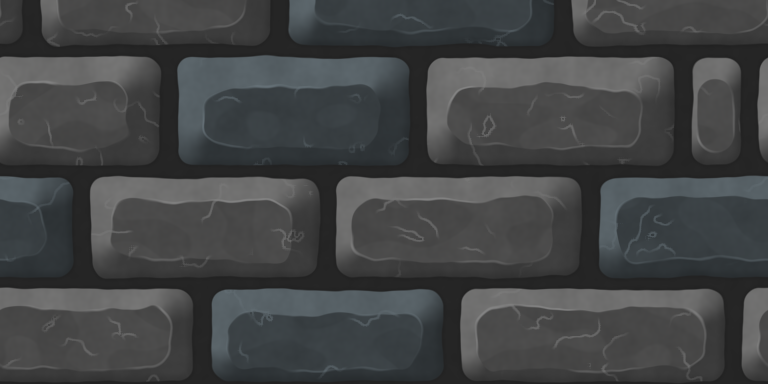
Reproduce this texture procedurally as a Shadertoy shader.

```glsl
const int ROWS = 4;
const float PERIOD = 2.0;                 // wall width, in canvas heights
const float ROW_EDGE[5] = float[5](-0.010, 0.262, 0.554, 0.867, 1.160);
// Joint positions per row, bottom row first; a repeated value means three bricks
const vec4 JOINTS[ROWS] = vec4[ROWS](
    vec4(0.526, 1.177, 1.909, 0.526),
    vec4(0.214, 0.854, 1.536, 0.214),
    vec4(0.438, 1.091, 1.779, 1.951),
    vec4(0.083, 0.727, 1.469, 0.083));
const ivec4 BLUE_BRICK = ivec4(0, 2, 0, 1);

const vec2 HALF_GAP = vec2(0.024, 0.016);
const float BRICK_RADIUS = 0.042;
const float FACE_RADIUS = 0.055;
const vec4 BEVEL = vec4(0.050, 0.040, 0.068, 0.064);  // left, bottom, right, top
const float EDGE_WIDTH = 0.0028;
const float CRACK_WIDTH = 0.0017;
const vec2 LIGHT_DIR = vec2(-0.6, 0.8);

const vec3 MORTAR = vec3(0.145);
const vec3 FACE = vec3(0.285, 0.284, 0.283);
const vec3 BEVEL_LIT = vec3(0.435, 0.434, 0.432);
const vec3 BEVEL_DARK = vec3(0.232);
const vec3 EDGE_COLOR = vec3(0.54);
const vec3 BLUE_TINT = vec3(0.79, 0.88, 0.93);

vec2 hash2(vec2 p) {
    vec3 h = fract(p.xyx * vec3(0.1031, 0.1030, 0.0973));
    h += dot(h, h.yzx + 33.33);
    return fract((h.xx + h.yz) * h.zy);
}

// Gradient noise, roughly -0.7 to 0.7
float corner(vec2 cell, vec2 f, vec2 o) {
    float a = 6.2832 * hash2(cell + o).x;
    return dot(vec2(cos(a), sin(a)), f - o);
}

float noise(vec2 p) {
    vec2 i = floor(p), f = p - i;
    vec2 u = f * f * f * (f * (f * 6.0 - 15.0) + 10.0);
    return mix(mix(corner(i, f, vec2(0, 0)), corner(i, f, vec2(1, 0)), u.x),
               mix(corner(i, f, vec2(0, 1)), corner(i, f, vec2(1, 1)), u.x), u.y);
}

float fbm(vec2 p) {
    return noise(p) + 0.5 * noise(p * 2.1 + 7.3) + 0.25 * noise(p * 4.3 + 3.1);
}

vec2 warp(vec2 p) {
    return vec2(fbm(p), fbm(p + 31.7));
}

// Rounded box: xy = outward normal, z = signed distance
vec3 roundBox(vec2 p, vec2 halfSize, float radius) {
    radius = min(radius, min(halfSize.x, halfSize.y));
    vec2 core = halfSize - radius;
    vec2 v = p - clamp(p, -core, core);
    float len = length(v);
    return vec3(v / max(len, 1e-5), len - radius);
}

// Thin line along the zero contour of a field
float contour(float field, float width, float px) {
    float d = abs(field) * px / max(fwidth(field), 1e-5);
    return 1.0 - smoothstep(width - 0.5 * px, width + px, d);
}

void mainImage(out vec4 fragColor, in vec2 fragCoord) {
    vec2 p = fragCoord / iResolution.y;
    float px = 1.0 / iResolution.y;

    // Find the row, then the joints on either side
    int row = 0;
    for (int i = 1; i < ROWS; i++) if (p.y > ROW_EDGE[i]) row = i;
    float toLeft = PERIOD, toRight = PERIOD;
    int id = 0;
    for (int i = 0; i < 4; i++) {
        float d = mod(p.x - JOINTS[row][i], PERIOD);
        if (d < toLeft) { toLeft = d; id = i; }
        toRight = min(toRight, PERIOD - d);
    }
    vec2 cell = vec2(toLeft + toRight, ROW_EDGE[row + 1] - ROW_EDGE[row]);
    vec2 q = vec2(toLeft, p.y - ROW_EDGE[row]) - 0.5 * cell;
    vec2 halfSize = 0.5 * cell - HALF_GAP;
    vec2 rnd = hash2(vec2(id, row) + 5.0);
    vec2 s = q + floor(rnd * 40.0) + 0.37;       // noise domain of this brick

    // Worn outline and the recessed front face
    vec3 brick = roundBox(q + 0.008 * warp(s * 6.0), halfSize, BRICK_RADIUS);
    vec4 bevel = BEVEL * mix(vec4(0.75), vec4(1.25), rnd.xyyx);
    bevel.xz *= min(1.0, halfSize.x * 5.0);
    vec2 faceHalf = halfSize - 0.5 * (bevel.xy + bevel.zw);
    vec2 faceCenter = 0.5 * (bevel.xy - bevel.zw);
    vec2 faceWarp = 0.022 * warp(s * 5.0 + 11.0) * min(1.0, halfSize.x * 5.0);
    vec3 face = roundBox(q - faceCenter + faceWarp, faceHalf, FACE_RADIUS);

    // Bevel lit from the upper left, flat face with soft worn patches
    float lit = smoothstep(-0.45, 0.65, dot(face.xy, LIGHT_DIR));
    vec3 bevelColor = mix(BEVEL_DARK, BEVEL_LIT, lit);
    bevelColor *= 1.0 - 0.12 * smoothstep(-0.025, 0.0, brick.z) * (1.0 - lit);
    bevelColor *= 1.0 + 0.10 * fbm(s * vec2(9.0, 7.0));
    float patches = smoothstep(-0.04, 0.04, noise(s * vec2(6.0, 9.0) + 23.0));
    vec3 faceColor = FACE * (0.97 + 0.06 * patches + 0.07 * fbm(s * 12.0));
    float onFace = 1.0 - smoothstep(-px, px, face.z);
    vec3 stone = mix(bevelColor, faceColor, onFace);

    // Chipped highlights on the face rim
    float rim = 1.0 - smoothstep(EDGE_WIDTH - px, EDGE_WIDTH + px, abs(face.z));
    float rimWear = smoothstep(-0.15, 0.3, noise(s * 8.0 + 3.0));
    stone = mix(stone, EDGE_COLOR, rim * rimWear * mix(0.35, 0.8, lit));

    // Broken hairline cracks, fainter on the bevel
    float veins = noise(s * vec2(5.0, 7.0) + 0.5 * warp(s * 9.0) + 47.0);
    float veinMask = smoothstep(0.0, 0.2, noise(s * 7.0 + 61.0));
    float crack = contour(veins, CRACK_WIDTH, px) * veinMask;
    stone = mix(stone, EDGE_COLOR, crack * mix(0.25, 0.45, onFace));

    if (id == BLUE_BRICK[row]) stone *= BLUE_TINT;
    stone *= 1.0 + 0.03 * noise(s * 60.0);

    // Mortar, darkened just beside the stones
    vec3 mortar = MORTAR * (1.0 + 0.05 * noise(p * 30.0));
    mortar *= 0.92 + 0.08 * smoothstep(0.0, 0.012, brick.z);
    vec3 color = mix(stone, mortar, smoothstep(-px, px, brick.z));
    fragColor = vec4(color, 1.0);
}
```
